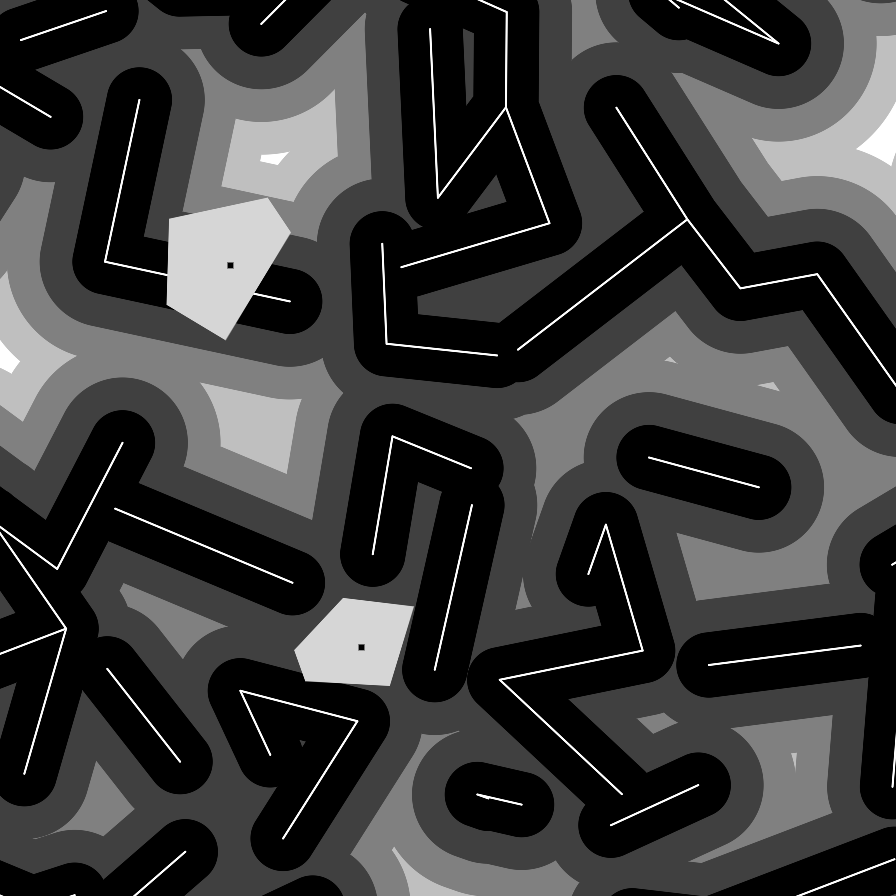
Write a three.js fragment shader that draws this pattern.

```glsl
// Grey contour bands around a scattered network of thin white branches.
// Jittered grid sites link to random neighbours; the distance to the nearest
// link is cut into steps. A few lone sites fill their Voronoi cell with pale grey.
varying vec2 vUv;

const float GRID = 9.0;           // sites across the canvas
const float BAND_WIDTH = 0.0365;  // all lengths below are in canvas units
const float LINE_HALF = 0.0012;
const float DOT_HALF = 0.0033;
const float SOFT = 0.0005;
const float BAND_STEP = 0.25;
const vec3 LONE_COLOR = vec3(0.84);
const vec3 LINE_COLOR = vec3(1.0);
const vec3 DOT_COLOR = vec3(0.0);

float hash(vec2 cell, float seed) {
  return fract(sin(dot(cell, vec2(127.1, 311.7)) + seed * 74.7) * 43758.55);
}

// Sparse lattice of cells whose site stays unlinked
bool isLone(vec2 cell) {
  return abs(mod(cell.x + GRID * cell.y, 35.0) - 21.0) < 0.5;
}

// Site position in canvas units; lone sites keep near their cell centre
vec2 sitePosition(vec2 cell) {
  vec2 jitter = vec2(hash(cell, 1.0), hash(cell, 2.0)) - 0.5;
  float spread = isLone(cell) ? 0.4 : 1.0;
  return (cell + 0.5 + jitter * spread) / GRID;
}

// One of the eight surrounding cells, straight steps being likelier
vec2 linkTarget(vec2 cell) {
  float angle = 6.28319 * hash(cell, 3.0);
  return cell + floor(vec2(cos(angle), sin(angle)) + 0.5);
}

// Links thin out and gather along slow layered sines
bool hasLink(vec2 cell, vec2 target) {
  float chance = 0.59 + 0.2 * sin(cell.x * 1.3 + 0.7) * sin(cell.y * 1.1 + 2.0);
  return hash(cell, 4.0) < chance && !isLone(cell) && !isLone(target);
}

float segmentDistance(vec2 p, vec2 a, vec2 b) {
  vec2 along = b - a;
  float t = dot(p - a, along) / max(dot(along, along), 0.000001);
  return length(p - a - along * clamp(t, 0.0, 1.0));
}

// Coverage of the inside of a shape, from its signed distance
float fill(float signedDistance, float softness) {
  return 1.0 - smoothstep(-softness, softness, signedDistance);
}

// Black to white in four equal steps away from the links
float bandShade(float dist, float width, float softness) {
  float shade = 0.0;
  for (int i = 1; i <= 4; i++) {
    shade += BAND_STEP * (1.0 - fill(dist - float(i) * width, softness));
  }
  return shade;
}

void main() {
  vec2 home = floor(vUv * GRID);
  float linkDist = 9.0;
  float siteDist = 9.0;
  float loneDist = 9.0;
  float dotDist = 9.0;

  // Gather the nearest link, ordinary site and lone site
  for (int y = -3; y <= 3; y++) {
    for (int x = -3; x <= 3; x++) {
      vec2 cell = home + vec2(float(x), float(y));
      vec2 site = sitePosition(cell);
      vec2 offset = abs(vUv - site);
      if (isLone(cell)) {
        loneDist = min(loneDist, length(offset));
        dotDist = min(dotDist, max(offset.x, offset.y));
      } else {
        siteDist = min(siteDist, length(offset));
      }
      vec2 target = linkTarget(cell);
      if (hasLink(cell, target)) {
        linkDist = min(linkDist, segmentDistance(vUv, site, sitePosition(target)));
      }
    }
  }

  // Bands, branches, pale cells and their centre dots
  vec3 color = vec3(bandShade(linkDist, BAND_WIDTH, SOFT));
  color = mix(color, LINE_COLOR, fill(linkDist - LINE_HALF, SOFT));
  color = mix(color, LONE_COLOR, fill((loneDist - siteDist) * 0.5, SOFT));
  color = mix(color, DOT_COLOR, fill(dotDist - DOT_HALF, SOFT));
  gl_FragColor = vec4(color, 1.0);
}
```
